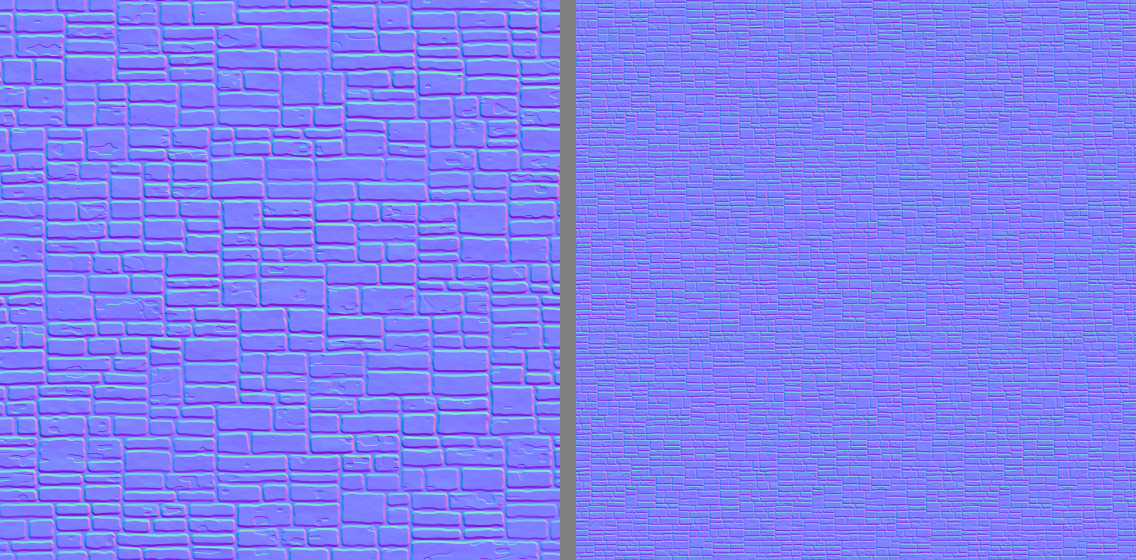
Left: one tile. Right: repeated 3 by 3.
Write a WebGL 1 fragment shader that draws this texture map.

```glsl
precision highp float;
uniform vec2 u_resolution;

const vec2 GRID = vec2(6.0, 12.0);         // base blocks per tile, both even
const float JITTER_MIN = 0.22;             // range of joint positions in a cell
const float JITTER_MAX = 0.78;
const vec2 SPLIT_SIZE = vec2(0.105, 0.047); // larger blocks may be cut again
const float SPLIT_CHANCE = 0.8;
const float GAP = 0.0006;                  // half width of the joint floor
const float BEVEL = 0.0052;
const float CORNER = 0.0085;
const float JOINT_DEPTH = 0.0036;
const float LIFT = 0.0016;                 // height variation between stones
const float WOBBLE = 0.0028;               // raggedness of stone edges
const float WARP = 0.0035;                 // slow bending of the joints
const float CHIP_DEPTH = 0.0014;
const float CRACK_DEPTH = 0.0007;
const float GRAIN = 0.0005;
const vec2 SLOPE_SCALE = vec2(0.72, 1.0);
const float STEP = 0.0009;                 // sampling distance for the slope

float hash(vec2 p) {
  return fract(sin(dot(p, vec2(127.1, 311.7))) * 43758.5453);
}

// Value noise that repeats after "period" lattice cells per tile
float noise(vec2 uv, vec2 period) {
  vec2 p = uv * period;
  vec2 i = floor(p);
  vec2 f = fract(p);
  f = f * f * f * (f * (f * 6.0 - 15.0) + 10.0);
  vec2 a = mod(i, period);
  vec2 b = mod(i + 1.0, period);
  return mix(mix(hash(a), hash(vec2(b.x, a.y)), f.x),
             mix(hash(vec2(a.x, b.y)), hash(b), f.x), f.y);
}

// Position of the joint inside a lattice cell
float joint(vec2 cell) {
  return mix(JITTER_MIN, JITTER_MAX, hash(mod(cell, GRID) + 17.3));
}

bool isEven(vec2 cell) {
  return mod(cell.x + cell.y, 2.0) < 0.5;
}

// Interlocking blocks: even cells hold upright joints, odd cells level ones
vec2 blockVertex(vec2 p) {
  vec2 c = floor(p);
  vec2 f = p - c;
  float j = joint(c);
  if (isEven(c)) {
    float right = step(j, f.x);
    return c + vec2(right, step(joint(c + vec2(2.0 * right - 1.0, 0.0)), f.y));
  }
  float upper = step(j, f.y);
  return c + vec2(step(joint(c + vec2(0.0, 2.0 * upper - 1.0)), f.x), upper);
}

// Finds the stone around p: its corners lo and hi; returns its random seed
float findStone(vec2 uv, out vec2 lo, out vec2 hi) {
  vec2 v = blockVertex(uv * GRID);
  float sw = joint(v - 1.0);
  float se = joint(v - vec2(0.0, 1.0));
  float nw = joint(v - vec2(1.0, 0.0));
  float ne = joint(v);
  bool even = isEven(v);
  lo = (v - 1.0 + (even ? vec2(sw, se) : vec2(nw, sw))) / GRID;
  hi = (v + (even ? vec2(ne, nw) : vec2(se, ne))) / GRID;
  float seed = hash(mod(v, GRID) + 5.7);

  // Cut large blocks into smaller stones
  for (int i = 0; i < 4; i++) {
    vec2 size = hi - lo;
    bool level = size.y * mix(1.0, 3.8, hash(vec2(seed, 1.3))) > size.x;
    vec2 axis = level ? vec2(0.0, 1.0) : vec2(1.0, 0.0);
    float side = 0.0;
    if (dot(size - SPLIT_SIZE, axis) > 0.0 && hash(vec2(seed, 2.9)) < SPLIT_CHANCE) {
      vec2 cut = lo + size * mix(0.34, 0.66, hash(vec2(seed, 4.1)));
      side = step(0.0, dot(uv - cut, axis));
      if (side > 0.5) lo = mix(lo, cut, axis);
      else hi = mix(hi, cut, axis);
    }
    seed = hash(vec2(seed, 6.7 + side));
  }
  return seed;
}

float height(vec2 uv) {
  vec2 bend = vec2(noise(uv, vec2(18.0, 22.0)), noise(uv + 0.37, vec2(16.0, 20.0)));
  vec2 p = uv + WARP * (bend - 0.5);
  vec2 lo, hi;
  float seed = findStone(p, lo, hi);

  // Rounded, ragged edge
  vec2 inner = min(p - lo, hi - p);
  float edge = CORNER - length(max(CORNER - inner, 0.0));
  float ragged = noise(uv, vec2(70.0, 90.0)) - 0.5;
  float body = smoothstep(GAP, GAP + BEVEL, edge + WOBBLE * ragged * smoothstep(0.0, 0.003, edge));
  float depth = JOINT_DEPTH * mix(0.6, 1.3, noise(uv, vec2(14.0, 26.0)));

  // Chips, cracks and fine grain on the face
  float rough = hash(vec2(seed, 8.3));
  float flake = 0.6 * noise(uv, vec2(30.0, 56.0)) + 0.4 * noise(uv, vec2(72.0, 124.0));
  float limit = mix(0.9, 0.6, rough);
  float chip = smoothstep(limit, limit + 0.09, flake);
  float vein = abs(noise(uv + 0.21, vec2(14.0, 26.0)) - 0.5);
  float crack = (1.0 - smoothstep(0.0, 0.05, vein)) * smoothstep(0.5, 0.8, rough)
              * smoothstep(0.45, 0.65, noise(uv, vec2(20.0, 24.0)));
  float grain = noise(uv, vec2(62.0, 84.0)) + 0.45 * noise(uv, vec2(150.0, 180.0));
  float face = GRAIN * grain - CHIP_DEPTH * chip - CRACK_DEPTH * crack;
  return body * (depth + LIFT * (hash(vec2(seed, 9.1)) - 0.5) + face);
}

void main() {
  vec2 uv = gl_FragCoord.xy / u_resolution;
  vec2 e = vec2(STEP, 0.0);
  vec2 slope = vec2(height(uv - e.xy) - height(uv + e.xy),
                    height(uv - e.yx) - height(uv + e.yx)) / (2.0 * STEP);
  vec3 normal = normalize(vec3(slope * SLOPE_SCALE, 1.0));
  gl_FragColor = vec4(normal * 0.5 + 0.5, 1.0);
}
```
